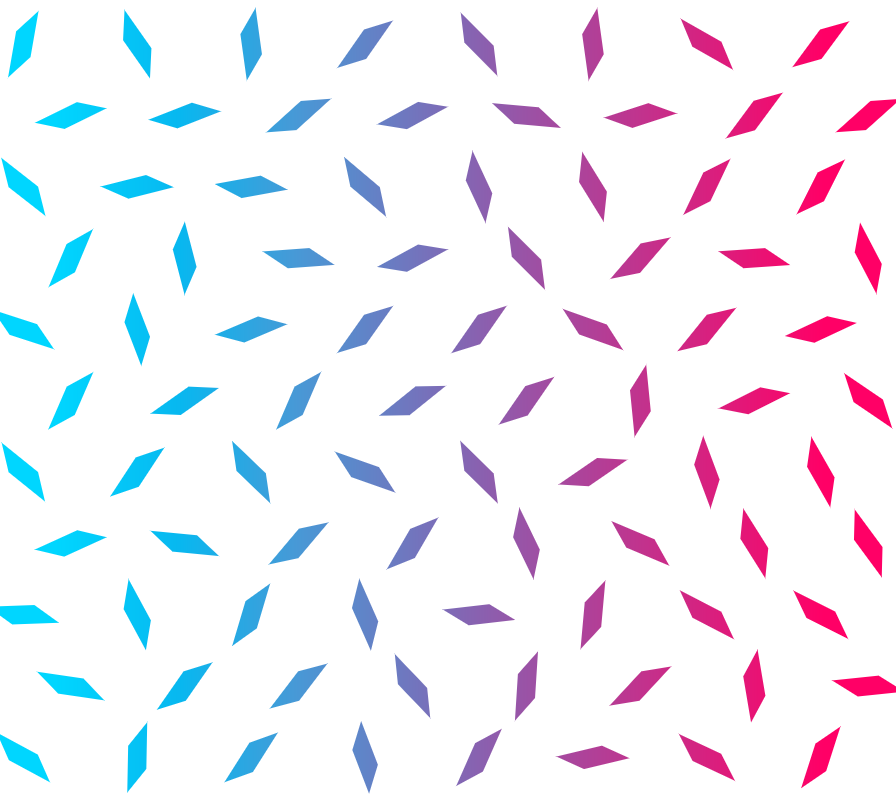
A Shadertoy shader for this pattern:

```glsl
// Scattered slanted lozenges on white: staggered rows of equal parallelograms,
// each turned by a hashed angle and tinted by a cyan to violet to pink gradient
// that runs across the canvas. Lengths are in units of the canvas height.

float hash(vec2 p) {
    vec3 q = fract(vec3(p.xyx) * vec3(0.1031, 0.1030, 0.0973));
    q += dot(q, q.yzx + 33.33);
    return fract((q.x + q.y) * q.z);
}

// Distance to a parallelogram whose long diagonal lies along x
float lozenge(vec2 p) {
    float longSides = abs(dot(p, vec2(-0.254, 0.967))) - 0.01157;
    float shortSides = abs(dot(p, vec2(0.393, 0.920))) - 0.01786;
    return max(longSides, shortSides);
}

// Colour ramp, x runs from 0 at the left edge to 1 at the right
vec3 ramp(float x) {
    vec3 c = vec3(0.0, 0.84, 1.0);
    c = mix(c, vec3(0.03, 0.72, 0.94), clamp((x - 0.06) / 0.14, 0.0, 1.0));
    c = mix(c, vec3(0.28, 0.60, 0.84), clamp((x - 0.20) / 0.13, 0.0, 1.0));
    c = mix(c, vec3(0.62, 0.31, 0.64), clamp((x - 0.33) / 0.27, 0.0, 1.0));
    return mix(c, vec3(1.0, 0.0, 0.40), clamp((x - 0.60) / 0.32, 0.0, 1.0));
}

void mainImage(out vec4 fragColor, in vec2 fragCoord) {
    vec2 uv = fragCoord / iResolution.y;
    float nearestRow = round((uv.y - 0.058) / 0.0887);
    float dist = 1.0;

    // Tips reach slightly past their row, so look at the rows above and below
    for (float k = -1.0; k <= 1.0; k++) {
        float row = nearestRow + k;
        if (row < 0.0 || row > 10.0) continue;
        float shift = 0.029 + 0.059 * mod(row, 2.0);
        float column = round((uv.x - shift) / 0.1417);
        vec2 center = vec2(shift + 0.1417 * column, 0.058 + 0.0887 * row);

        // Half a turn covers every direction of the symmetric shape
        float angle = 3.14159 * hash(vec2(column, row) + 17.0);
        float c = cos(angle), s = sin(angle);
        dist = min(dist, lozenge(mat2(c, -s, s, c) * (uv - center)));
    }

    // Edge smoothed over one pixel
    float coverage = clamp(0.5 - dist * iResolution.y, 0.0, 1.0);
    vec3 color = mix(vec3(1.0), ramp(fragCoord.x / iResolution.x), coverage);
    fragColor = vec4(color, 1.0);
}
```
